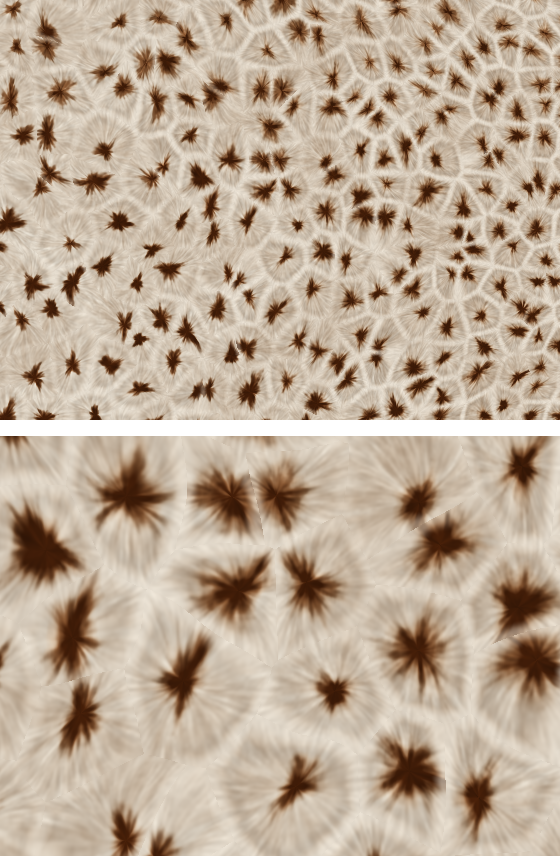
Top, the full canvas; bottom, a detail of the centre.
A Shadertoy shader for this texture:

```glsl
const vec3 DARK_BROWN = vec3(0.25, 0.11, 0.03);
const vec3 BROWN = vec3(0.48, 0.31, 0.18);
const vec3 TAN = vec3(0.67, 0.54, 0.41);
const vec3 BEIGE = vec3(0.75, 0.67, 0.58);
const vec3 CREAM = vec3(0.86, 0.82, 0.76);
const vec3 RIDGE_WHITE = vec3(0.91, 0.88, 0.83);

vec2 hash2(vec2 c) {
    vec3 h = fract(c.xyx * vec3(0.1031, 0.1030, 0.0973));
    h += dot(h, h.yzx + 33.33);
    return fract((h.xx + h.yz) * h.zy);
}

float valueNoise(vec2 p) {
    vec2 i = floor(p), f = fract(p);
    f = f * f * (3.0 - 2.0 * f);
    float low = mix(hash2(i).x, hash2(i + vec2(1, 0)).x, f.x);
    float high = mix(hash2(i + vec2(0, 1)).x, hash2(i + vec2(1, 1)).x, f.x);
    return mix(low, high, f.y);
}

// Broad uneven variation, roughly -1 to 1
float layeredSines(vec2 p) {
    float sum = 0.0, amp = 0.5;
    for (int i = 0; i < 4; i++) {
        sum += amp * sin(p.x + 1.7 * sin(p.y)) * cos(p.y - 0.8 * sin(p.x));
        p = mat2(1.3, 1.1, -1.1, 1.3) * p + 2.7;
        amp *= 0.65;
    }
    return sum;
}

// Offset from the nearest centre (xy), gap to the cell border (z), cell seed (w)
vec4 nearestCell(vec2 q, float jitter) {
    vec2 base = floor(q), offset = vec2(0);
    float first = 9.0, second = 9.0, seed = 0.0;
    for (int y = -2; y <= 2; y++)
    for (int x = -2; x <= 2; x++) {
        vec2 id = base + vec2(x, y);
        vec2 toPoint = q - id - 0.5 - jitter * (hash2(id) - 0.5);
        float d = length(toPoint);
        if (d < first) {
            second = first;
            first = d;
            offset = toPoint;
            seed = hash2(id + 57.0).x;
        } else {
            second = min(second, d);
        }
    }
    return vec4(offset, second - first, seed);
}

// Hair strands: noise averaged along the growth direction
float furStrands(vec2 q, vec2 dir, float density, float reach) {
    float sum = 0.0;
    for (int i = 0; i < 8; i++) {
        float t = (float(i) / 7.0 - 0.5) * reach;
        sum += valueNoise((q + dir * t) * density);
    }
    return (sum / 8.0 - 0.5) * 2.2;
}

// Lobed, stretched distance from a spot centre
float spotDistance(vec2 v, float seed) {
    float turn = seed * 6.2832;
    float stretch = mix(1.0, 1.4, fract(seed * 17.3));
    v = mat2(cos(turn), sin(turn), -sin(turn), cos(turn)) * v;
    v *= vec2(stretch, 1.0 / stretch);
    float a = atan(v.y, v.x);
    float lobes = 0.16 * sin(3.0 * a + seed * 40.0) + 0.12 * sin(5.0 * a + seed * 90.0);
    float size = mix(0.68, 1.25, fract(seed * 31.7));
    return length(v) * (1.0 + lobes) / size;
}

// Spots shrink and crowd together towards the right
vec2 hideSpace(vec2 p) {
    vec2 q = vec2(p.x * (9.3 + 2.2 * p.x), (p.y - 0.5) * (9.5 + 3.2 * p.x * p.x));
    return q + 0.22 * vec2(layeredSines(p * 7.0), layeredSines(p.yx * 7.0 + 4.0));
}

void mainImage(out vec4 fragColor, in vec2 fragCoord) {
    vec2 p = fragCoord / iResolution.y;
    vec2 q = hideSpace(p) + 40.0;
    vec4 cell = nearestCell(q, 0.85);
    vec2 sway = 0.35 * vec2(layeredSines(q * 2.0), layeredSines(q * 2.0 + 9.0));
    vec2 growth = normalize(cell.xy / (length(cell.xy) + 0.02) + sway + 0.001);
    float fur = furStrands(q, growth, 15.0, 0.32);
    float fine = furStrands(q + 7.0, growth, 26.0, 0.14);
    float blotch = layeredSines(p * 9.0 + 2.0);
    float warm = smoothstep(0.1, 1.5, p.x + 0.45 * p.y);

    // Pale coat with raised ridges along some cell borders
    float light = 0.6 - 0.3 * warm + 0.25 * blotch + 0.7 * fur + 0.35 * fine;
    vec3 color = mix(BEIGE, CREAM, clamp(light, -0.4, 1.3));
    float border = cell.z + 0.08 * fur;
    float ridgeAmount = clamp(0.45 + 0.4 * warm + 0.7 * layeredSines(q * 0.9), 0.0, 1.0);
    float ridge = (1.0 - smoothstep(0.03, 0.24, border)) * ridgeAmount;
    color = mix(color, RIDGE_WHITE, 0.8 * ridge);
    float shade = smoothstep(0.14, 0.28, border) * (1.0 - smoothstep(0.28, 0.5, border));
    color *= 1.0 - 0.07 * shade * ridgeAmount;

    // Ragged spots: dark core, brown rim, soft tan halo
    float ragged = 0.13 * fur + 0.05 * fine + 0.05 * layeredSines(q * 6.0);
    float d = spotDistance(cell.xy, cell.w) + ragged;
    float faded = smoothstep(0.45, 1.0, p.y) * 0.07 + 0.04 * fract(cell.w * 53.0) - 0.02;
    float halo = mix(0.27, 0.43, warm);
    vec3 spot = mix(DARK_BROWN, BROWN, smoothstep(0.09, 0.21, d + faded));
    spot = mix(spot, TAN, smoothstep(0.16, 0.29, d + 0.3 * faded));
    spot *= 1.0 + 0.2 * fur + 0.15 * fine;
    float cover = 1.0 - smoothstep(0.17, halo, d);
    color = mix(color, spot, cover * (1.0 - 0.7 * ridge));

    color *= 1.0 + 0.06 * fine;
    fragColor = vec4(clamp(color, 0.0, 1.0), 1.0);
}
```
